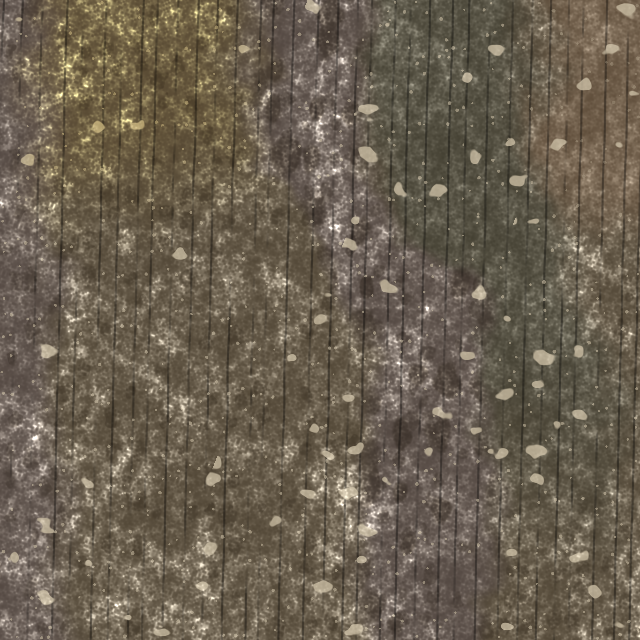
Reproduce this texture procedurally as a WebGL 1 fragment shader.

```glsl
precision highp float;
// Weathered, gritty stone-like surface with fine vertical grooves, dark ovals and pale flecks.

uniform vec2 u_resolution;

#define BASE_COLOR vec3(0.425, 0.381, 0.312)
#define FLECK_COLOR vec3(0.78, 0.73, 0.63)
#define MAUVE_TINT vec3(0.005, 0.004, 0.044)
#define GREEN_TINT vec3(-0.070, -0.042, -0.030)
#define OCHRE_TINT vec3(0.022, 0.008, -0.040)
#define BROWN_TINT vec3(0.025, 0.000, -0.008)
#define GRAIN_GAIN 0.11
#define GRAIN_SKEW 0.60
#define GROOVE_COUNT 33.0
#define GROOVE_DEPTH 0.36
#define GROOVE_SLANT 0.025
#define OVAL_DEPTH 0.27

float hash(vec2 p) {
  return fract(sin(dot(p, vec2(127.1, 311.7))) * 43758.5453);
}

float noise(vec2 p) {
  vec2 i = floor(p), f = fract(p);
  f = f * f * (3.0 - 2.0 * f);
  return mix(mix(hash(i), hash(i + vec2(1.0, 0.0)), f.x),
             mix(hash(i + vec2(0.0, 1.0)), hash(i + 1.0), f.x), f.y);
}

vec2 turn(vec2 p, float a) {
  float c = cos(a), s = sin(a);
  return vec2(c * p.x - s * p.y, s * p.x + c * p.y);
}

// Signed noise from clumps down to single grains, with unit spread.
float grain(vec2 p) {
  float sum = 0.0, cells = 9.0, weight = 1.2;
  for (int i = 0; i < 5; i++) {
    p = turn(p, 0.7) + 3.7;
    sum += weight * (noise(p * cells) - 0.5);
    cells *= 2.4;
    weight = min(weight + 0.6, 2.5);
  }
  return sum;
}

// Coverage of jittered, ragged ellipses; size is the radius in cells.
float scatter(vec2 p, vec2 cells, vec2 size, float density, float ragged, float seed) {
  vec2 q = p * cells, home = floor(q);
  float rough = ragged * (noise(p * cells * 5.0 + seed) - 0.5);
  float cover = 0.0;
  for (int j = -1; j <= 1; j++) {
    for (int i = -1; i <= 1; i++) {
      vec2 id = home + vec2(float(i), float(j));
      vec2 center = id + 0.2 + 0.6 * vec2(hash(id + seed), hash(id + seed + 17.3));
      float pick = hash(id + seed + 41.9);
      float scale = mix(0.55, 1.1, hash(id + seed + 71.1));
      vec2 d = turn(q - center, 0.9 * hash(id + seed + 5.7) - 0.2) / (size * scale);
      float shape = 1.0 - smoothstep(0.7, 1.1, length(d) + rough);
      cover = max(cover, shape * step(pick, density));
    }
  }
  return cover;
}

// Thin, broken, nearly upright dark lines.
float grooves(vec2 p) {
  float x = (p.x - GROOVE_SLANT * p.y + 0.002 * noise(p * vec2(3.0, 14.0))) * GROOVE_COUNT;
  float id = floor(x);
  float offset = abs(fract(x) - mix(0.3, 0.7, hash(vec2(id, 2.0)))) / GROOVE_COUNT;
  float line = 1.0 - smoothstep(0.0006, 0.0027, offset);
  float wear = 0.6 * noise(vec2(id * 7.3, p.y * 5.0)) + 0.4 * noise(vec2(id * 3.1, p.y * 45.0));
  return line * smoothstep(0.25, 0.7, wear + 0.12 * p.x);
}

float band(float x, float center, float halfWidth) {
  return 1.0 - smoothstep(halfWidth * 0.65, halfWidth * 1.3, abs(x - center));
}

void main() {
  vec2 p = gl_FragCoord.xy / u_resolution;

  // Broad stained zones with wandering borders
  vec2 z = p + 0.07 * (vec2(noise(p * 9.0), noise(p * 9.0 + 31.0)) - 0.5)
             + 0.03 * (vec2(noise(p * 34.0), noise(p * 34.0 + 13.0)) - 0.5);
  float path = mix(0.66, 0.48, smoothstep(0.50, 0.78, z.y));
  float walk = band(z.x, path, 0.095);
  float mauve = max(walk, 1.0 - smoothstep(0.04, 0.13, z.x));
  float green = band(z.x, mix(0.84, 0.68, smoothstep(0.35, 0.95, z.y)), 0.12)
              * smoothstep(0.0, 0.5, z.y) * (1.0 - walk);
  float ochre = band(z.x, 0.21, 0.17) * smoothstep(0.58, 0.82, z.y);
  float brown = smoothstep(0.82, 0.88, z.x) * smoothstep(0.62, 0.74, z.y);

  // Grit and faint upright streaks
  float contrast = (1.0 + 0.15 * ochre) * (1.0 - 0.35 * green) * (1.0 - 0.45 * brown);
  float streak = noise(vec2((p.x - GROOVE_SLANT * p.y) * 150.0, p.y * 9.0)) - 0.5;
  float g = grain(p) * contrast + 0.7 * streak;
  float tone = GRAIN_GAIN * (exp(GRAIN_SKEW * g) - 1.0);
  vec3 color = BASE_COLOR + tone * vec3(1.0, 0.99, mix(0.95, 0.70, ochre));
  color += MAUVE_TINT * mauve + GREEN_TINT * green + OCHRE_TINT * ochre + BROWN_TINT * brown;

  // Dark ovals along the mauve path, smaller spots elsewhere
  float ovals = scatter(p, vec2(15.0, 11.5), vec2(0.34, 0.38), 0.85, 0.6, 3.0) * walk;
  float spots = scatter(p, vec2(26.0, 22.0), vec2(0.32, 0.36), 0.45, 0.9, 9.0);
  spots *= 0.6 * (1.0 - green) * (1.0 - brown);
  color *= 1.0 - OVAL_DEPTH * max(ovals, spots) * vec3(0.92, 1.0, 1.12);

  color *= 1.0 - GROOVE_DEPTH * grooves(p);

  // Pale chips and tiny bright specks
  float chipDensity = mix(0.12, 0.38, smoothstep(0.2, 0.8, p.x - 0.4 * p.y + 0.2));
  float chips = scatter(p, vec2(17.0, 19.0), vec2(0.22, 0.17), chipDensity, 1.5, 21.0);
  float specks = scatter(p, vec2(85.0), vec2(0.24), 0.11, 0.5, 33.0);
  vec3 fleck = FLECK_COLOR + 0.3 * tone - vec3(0.0, 0.03, 0.14) * ochre;
  color = mix(color, fleck, max(0.85 * chips, 0.6 * specks * (1.0 - 0.5 * brown)));

  gl_FragColor = vec4(clamp(color, 0.0, 1.0), 1.0);
}
```
